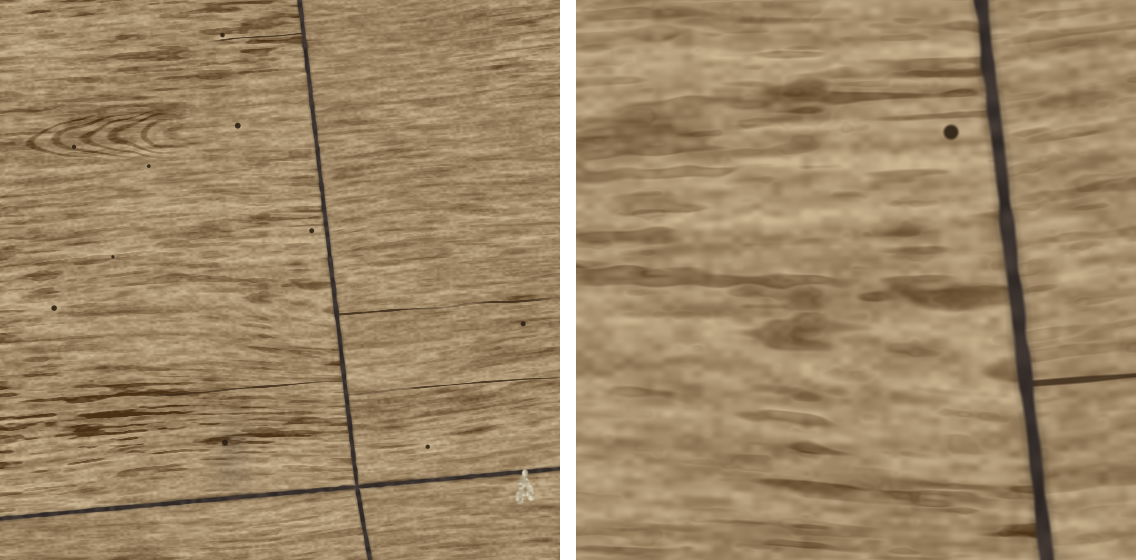
Left, the full canvas; right, a detail of the centre.
Write a three.js fragment shader that draws this texture.

```glsl
// Worn oak-look floor planks with streaky grain, split by two slanting dark joints.
#define JOINT_X 0.535
#define JOINT_LEAN 0.118
#define JOINT_Y 0.074
#define JOINT_RISE 0.089
#define JOINT_HALF 0.0038
#define GRAIN_SLOPE 0.06
#define EDGE 0.0015
#define HOLE_CELLS 6.0
#define DARK_WOOD vec3(0.37, 0.27, 0.155)
#define LIGHT_WOOD vec3(0.76, 0.67, 0.53)
#define CRACK_COLOR vec3(0.24, 0.17, 0.10)
#define JOINT_COLOR vec3(0.21, 0.18, 0.165)

varying vec2 vUv;

float hash(vec2 p) {
  vec3 q = fract(vec3(p.xyx) * 0.1031);
  q += dot(q, q.yzx + 33.33);
  return fract((q.x + q.y) * q.z);
}

float noise(vec2 p) {
  vec2 i = floor(p), f = fract(p);
  f = f * f * (3.0 - 2.0 * f);
  return mix(mix(hash(i), hash(i + vec2(1.0, 0.0)), f.x),
             mix(hash(i + vec2(0.0, 1.0)), hash(i + vec2(1.0)), f.x), f.y);
}

float spot(vec2 p, vec2 center, vec2 size) {
  vec2 d = (p - center) / size;
  return exp(-dot(d, d));
}

float segment(vec2 p, vec2 a, vec2 b) {
  vec2 ab = b - a;
  return length(p - a - ab * clamp(dot(p - a, ab) / dot(ab, ab), 0.0, 1.0));
}

// Nested crescents of a cathedral figure, opening to the right
float crescents(vec2 p) {
  vec2 d = p - vec2(0.05, 0.748 + 0.05 * (p.x - 0.05));
  d.y += 0.010 * (noise(p * vec2(18.0, 30.0)) - 0.5);
  float bend = d.x - 85.0 * d.y * d.y + 0.025 * noise(p * 25.0);
  float ring = 0.5 + 0.5 * sin(bend * 125.0);
  float mask = smoothstep(-0.02, 0.01, bend) * (1.0 - smoothstep(0.20, 0.32, d.x));
  return smoothstep(0.5, 0.95, ring) * mask * (1.0 - smoothstep(0.030, 0.044, abs(d.y)));
}

// Long splits running out from the upright joint, fading in places
float cracks(vec2 p, float along, float right) {
  float ink = 0.0;
  for (int i = 0; i < 2; i++) {
    float n = float(i);
    float level = mix(0.94 - 0.62 * n, 0.437 - 0.141 * n, right);
    float reach = mix(0.18 + 0.20 * n, 0.42, right);
    float y = level + 0.08 * along + 0.004 * (noise(vec2(p.x * 14.0, n)) - 0.5);
    float thick = 0.0016 * noise(vec2(p.x * 30.0, 7.0 + n));
    float line = 1.0 - smoothstep(thick, thick + EDGE, abs(p.y - y));
    line *= mix(1.0, smoothstep(0.2, 0.6, noise(vec2(p.x * 17.0, 4.0 + n))), 0.6);
    ink += line * (1.0 - smoothstep(reach * 0.8, reach, abs(along)));
  }
  return min(ink, 1.0);
}

// Sparse pinholes, at most one in each cell
float pinholes(vec2 p) {
  vec2 cell = floor(p * HOLE_CELLS);
  vec2 center = 0.2 + 0.6 * vec2(hash(cell + 3.1), hash(cell + 8.7));
  float d = length(fract(p * HOLE_CELLS) - center) / HOLE_CELLS;
  float radius = mix(0.0012, 0.0045, hash(cell + 15.0));
  return step(0.74, hash(cell + 21.0)) * (1.0 - smoothstep(radius, radius + 0.0025, d));
}

void main() {
  vec2 p = vUv;
  float down = 1.0 - p.y;
  float along = p.x - JOINT_X - JOINT_LEAN * down - 0.06 * max(down - 0.87, 0.0);
  float above = p.y - JOINT_Y - JOINT_RISE * p.x;
  float right = step(0.0, along), upper = step(0.0, above);
  float left = upper * (1.0 - right);
  float plank = right + 2.0 * (1.0 - upper);

  // Grain coordinates, bent by slow waves and a shallow arch on the left
  vec2 g = p + vec2(plank * 7.3, plank * 3.7);
  g.y -= (GRAIN_SLOPE + 0.03 * right) * p.x - 0.022 * noise(g * vec2(3.0, 6.0));
  g.y += left * 0.075 * p.x * spot(p, vec2(0.62, 0.40), vec2(0.28, 0.10));
  float broad = noise(g * vec2(3.0, 13.0)) - 0.5;
  float patches = noise(g * vec2(4.0, 10.0) + 40.0);
  float lines = noise(g * vec2(4.5, 135.0) + 11.0) - 0.5;
  float fiber = noise(g * vec2(15.0, 165.0)) - 0.5;
  float fine = noise(g * vec2(55.0, 240.0)) - 0.5;
  float grit = noise(p * vec2(170.0, 250.0)) - 0.5;
  float pores = noise(g * vec2(13.0, 150.0) + 70.0) + 0.45 * fine;
  float nicks = noise(g * vec2(32.0, 185.0) + 25.0) + 0.3 * grit;

  // Streaks are denser on the upper left plank and in its worn lower band
  float worn = left * spot(p, vec2(0.20, 0.24), vec2(0.27, 0.075));
  float density = mix(0.6, 1.0, left) * (0.35 + patches) + 0.5 * worn;
  float streak = smoothstep(0.60, 0.84, pores) * density;
  float nick = smoothstep(0.66, 0.88, nicks) * (0.4 + 0.6 * patches);
  float tone = 0.76 + 0.24 * broad + 0.30 * lines * density + 0.28 * fiber;
  tone += 0.32 * fine + 0.24 * grit - 0.46 * streak - 0.30 * nick;
  tone -= 0.10 * worn + 0.42 * crescents(p) + 0.04 * right + 0.04 * (1.0 - upper);
  vec3 color = mix(DARK_WOOD, LIGHT_WOOD, clamp(tone, -0.2, 1.08));
  color = mix(color, vec3(0.36, 0.30, 0.24), 0.3 * spot(p, vec2(0.415, 0.19), vec2(0.03, 0.07)));

  // Splits and holes
  color = mix(color, CRACK_COLOR, 0.85 * upper * cracks(p, along, right));
  color = mix(color, CRACK_COLOR * 0.7, 0.9 * pinholes(p));

  // Joints with a soft shaded rim
  float gap = min(abs(along), abs(above)) + 0.002 * (noise(p * 75.0) - 0.5);
  color *= 1.0 - 0.15 * (1.0 - smoothstep(JOINT_HALF, JOINT_HALF * 2.4, gap));
  vec3 filler = JOINT_COLOR * (0.8 + 0.5 * noise(p * 110.0));
  color = mix(filler, color, smoothstep(JOINT_HALF - EDGE, JOINT_HALF + EDGE, gap));

  // Pale forked chip near the lower joint
  vec2 fork = vec2(0.938, 0.154);
  float chip = min(segment(p, fork, vec2(0.930, 0.106)), segment(p, fork, vec2(0.948, 0.112)));
  chip += 0.010 * (noise(p * 95.0) - 0.5);
  color = mix(vec3(0.74, 0.70, 0.60) + 0.3 * grit, color, smoothstep(0.003, 0.009, chip));
  gl_FragColor = vec4(color, 1.0);
}
```
